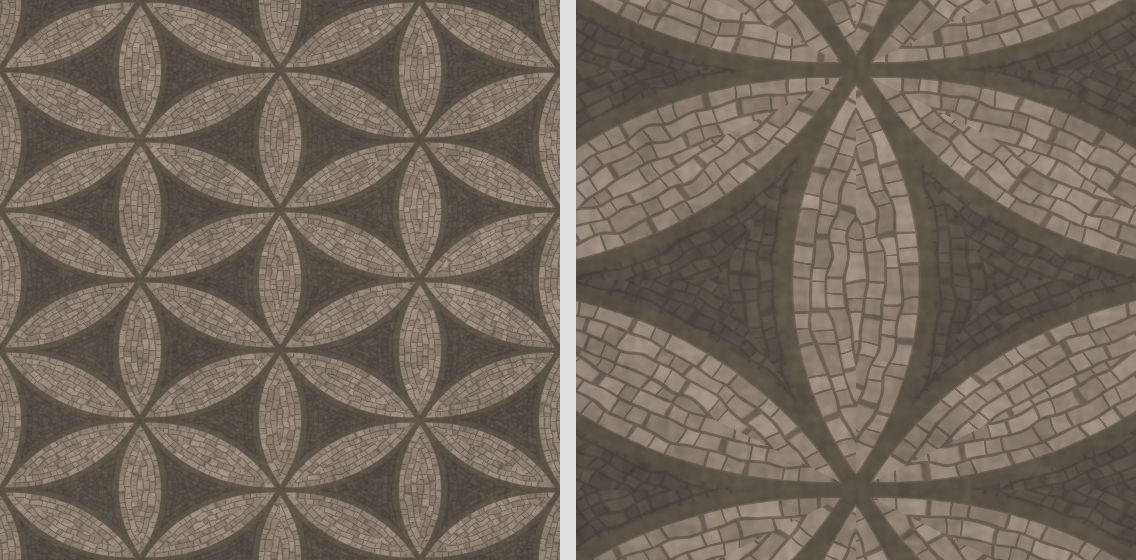
Left, the full canvas; right, a detail of the centre.
A WebGL 2 fragment shader for this pattern:

```glsl
#version 300 es
precision highp float;

#define REPEATS 4.0
#define HALF_LENGTH 0.468
#define HALF_WIDTH 0.133
#define PETAL_ROWS 3.5
#define TILE_LENGTH 0.056
#define GROUT 0.0034
#define BORDER 0.026
#define WOBBLE 0.016
#define WEAR 0.10
#define GRAIN 0.13

uniform vec2 u_resolution;
out vec4 fragColor;

const vec3 STONE_LIGHT = vec3(0.64, 0.58, 0.53);
const vec3 STONE_DARK = vec3(0.49, 0.44, 0.39);
const vec3 STONE_GROUT = vec3(0.34, 0.30, 0.26);
const vec3 GROUND_LIGHT = vec3(0.38, 0.35, 0.31);
const vec3 GROUND_DARK = vec3(0.31, 0.28, 0.25);
const vec3 GROUND_GROUT = vec3(0.25, 0.22, 0.19);
const vec3 BAND = vec3(0.36, 0.325, 0.28);

// Horizontal squeeze that makes the node lattice equilateral
const vec2 HEX = vec2(0.8660, 1.0);

float hash(vec2 p) {
    return fract(sin(dot(p, vec2(127.1, 311.7))) * 43758.5453);
}

// Value noise that wraps after a whole number of cells
float noise(vec2 uv, vec2 cells) {
    vec2 x = uv * cells;
    vec2 i = floor(x);
    vec2 f = fract(x);
    f = f * f * (3.0 - 2.0 * f);
    float a = hash(mod(i, cells));
    float b = hash(mod(i + vec2(1.0, 0.0), cells));
    float c = hash(mod(i + vec2(0.0, 1.0), cells));
    float d = hash(mod(i + 1.0, cells));
    return mix(mix(a, b, f.x), mix(c, d, f.x), f.y);
}

// Tiles in rows of constant depth: x = grout coverage, y = tone of the tile
vec2 mosaic(float depth, float along, float side, vec2 id, vec2 size, float px) {
    float row = floor(depth / size.x);
    float shift = hash(id * 3.1 + vec2(row, side * 5.0));
    float t = along / size.y + shift * 7.0;
    t += 0.28 * sin(t * 2.3 + shift * 40.0);
    vec2 f = vec2(fract(depth / size.x), fract(t));
    vec2 toJoint = min(f, 1.0 - f) * size;
    float joint = min(toJoint.x, toJoint.y);
    float grout = 1.0 - smoothstep(GROUT - 0.7 * px, GROUT + 0.7 * px, joint);
    float tone = hash(id * 1.7 + vec2(floor(t) * 0.37 + side, row * 2.3));
    return vec2(grout, tone);
}

void main() {
    vec2 uv = gl_FragCoord.xy / u_resolution;
    vec2 p = uv * REPEATS;
    float px = REPEATS / min(u_resolution.x, u_resolution.y);
    float radius = (HALF_LENGTH * HALF_LENGTH + HALF_WIDTH * HALF_WIDTH) / (2.0 * HALF_WIDTH);

    // Nearest petal among three directions and four lattice corners
    float dist = 10.0;
    vec2 local = vec2(0.0);
    vec2 id = vec2(0.0);
    for (int k = 0; k < 3; k++) {
        vec2 edge = k == 0 ? vec2(0.0, 1.0) : vec2(1.0, k == 1 ? 0.5 : -0.5);
        vec2 axis = edge * HEX;
        vec2 origin = vec2(0.0, 0.5) + 0.5 * edge;
        vec2 r = p - origin;
        vec2 cell = floor(vec2(r.x, r.y - 0.5 * r.x));
        for (int c = 0; c < 4; c++) {
            vec2 n = cell + vec2(c % 2, c / 2);
            vec2 center = origin + vec2(n.x, n.y + 0.5 * n.x);
            vec2 v = (p - center) * HEX;
            vec2 q = vec2(v.x * axis.y - v.y * axis.x, dot(v, axis));
            float d = length(vec2(abs(q.x) + radius - HALF_WIDTH, q.y)) - radius;
            if (d < dist) {
                dist = d;
                local = q;
                id = mod(center, REPEATS) + float(k) * 0.13;
            }
        }
    }

    // Arc coordinates, slightly wobbled as if laid by hand
    float along = radius * atan(local.y, abs(local.x) + radius - HALF_WIDTH);
    vec2 wobble = WOBBLE * (vec2(noise(uv, vec2(72.0)), noise(uv + 0.37, vec2(64.0))) - 0.5);
    float rowWidth = HALF_WIDTH / PETAL_ROWS;
    float side = sign(local.x);

    // Petal tiles; the middle row is shared by both sides
    float depth = max(-dist + wobble.x * smoothstep(0.0, 0.03, -dist), 0.0);
    float petalSide = depth < floor(PETAL_ROWS) * rowWidth ? side : 0.0;
    vec2 stone = mosaic(depth, along + wobble.y, petalSide, id, vec2(rowWidth, TILE_LENGTH), px);
    vec3 petal = mix(STONE_DARK, STONE_LIGHT, 0.15 + 0.7 * stone.y);
    petal = mix(petal, STONE_GROUT, 0.68 * stone.x);

    // Ground of small dark tiles inside a plain band
    float outer = max(dist - BORDER, 0.0);
    vec2 chip = mosaic(outer + wobble.x + 0.1, along + wobble.y, side, id, vec2(0.029, 0.036), px);
    vec3 ground = mix(GROUND_DARK, GROUND_LIGHT, 0.15 + 0.6 * chip.y);
    ground = mix(ground, GROUND_GROUT, 0.38 * chip.x);
    ground = mix(BAND, ground, smoothstep(0.0, 0.012, outer));

    vec3 color = mix(petal, ground, smoothstep(-0.6 * px, 0.6 * px, dist));

    // Broad wear and fine woven grain
    float wear = 0.6 * noise(uv, vec2(11.0)) + 0.4 * noise(uv, vec2(37.0)) - 0.5;
    float weave = noise(uv, vec2(60.0, 256.0)) + noise(uv, vec2(256.0, 60.0)) - 1.0;
    float speck = noise(uv, vec2(300.0)) - 0.5;
    color *= 1.0 + WEAR * wear + GRAIN * (0.6 * weave + 0.6 * speck);
    fragColor = vec4(color, 1.0);
}
```
